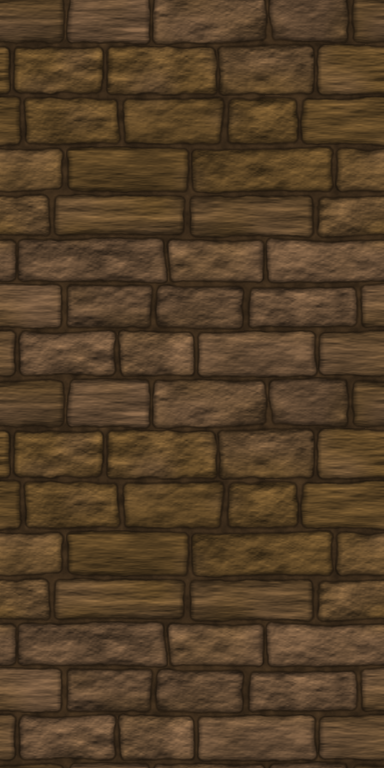
This texture is drawn by a Shadertoy shader. Its source:

```glsl
const float TAU = 6.2831853;
const float TILES_DOWN = 2.0;        // square wall tiles stacked on the canvas
const float COURSES = 8.0;           // brick courses in one tile
const float COURSE_SHIFT = 0.95;     // courses from tile top to first bed joint
const float COURSE_SWAY = 0.0875;    // variation of course height
const float JOINT_JITTER = 0.34;     // variation of brick length
const float JOINT_HALF = 0.0080;     // half width of the mortar
const float CORNER = 0.012;
const float EDGE_WEAR = 0.011;
const float EDGE_SOFT = 0.0035;
const float BEVEL = 0.014;
const float SLOPE_GAIN = 2.6;
const float RELIEF_GAIN = 0.75;
const vec2 LIGHT_STEP = vec2(0.0018, 0.0040);
const vec3 UMBER = vec3(0.375, 0.285, 0.202);
const vec3 OCHRE = vec3(0.350, 0.262, 0.142);
const vec3 MORTAR = vec3(0.225, 0.166, 0.104);
const vec3 CREVICE = vec3(0.140, 0.102, 0.062);

// Bricks per course and position of the first upright joint
const int BRICKS[8] = int[8](4, 4, 3, 3, 3, 4, 4, 4);
const float START[8] = float[8](0.03, 0.06, 0.17, 0.135, 0.045, 0.167, 0.047, 0.175);

float hash(vec2 cell) {
    uvec2 n = uvec2(cell) * uvec2(1597334673u, 3812015801u);
    uint h = (n.x ^ n.y) * 1597334673u;
    h = (h ^ (h >> 15)) * 2246822519u;
    h ^= h >> 13;
    return float(h >> 8) / 16777216.0;
}

// Value noise that wraps after the given number of cells
float noise(vec2 p, vec2 cells) {
    p *= cells;
    vec2 i = floor(p), f = fract(p);
    f = f * f * (3.0 - 2.0 * f);
    vec2 a = mod(i, cells), b = mod(i + 1.0, cells);
    vec2 salt = cells * 7.0;
    return mix(mix(hash(a + salt), hash(vec2(b.x, a.y) + salt), f.x),
               mix(hash(vec2(a.x, b.y) + salt), hash(b + salt), f.x), f.y);
}

float fbm(vec2 p, vec2 cells) {
    float sum = 0.0, weight = 0.53;
    for (int i = 0; i < 4; i++) {
        sum += weight * noise(p, cells);
        cells *= 2.0;
        weight *= 0.5;
    }
    return sum;
}

// Hewn stone surface, from lumpy to streaked
float relief(vec2 p, float streak) {
    return mix(fbm(p, vec2(19.0, 33.0)), fbm(p, vec2(8.0, 47.0)), streak);
}

void mainImage(out vec4 fragColor, in vec2 fragCoord) {
    vec2 uv = fragCoord / iResolution.xy;
    vec2 p = vec2(uv.x, (1.0 - uv.y) * TILES_DOWN);   // y runs downwards

    // Slightly crooked laying
    vec2 w = p + 0.010 * (vec2(noise(p, vec2(9.0, 11.0)), noise(p, vec2(7.0, 10.0))) - 0.5);

    // Course
    float level = w.y * COURSES - COURSE_SHIFT;
    level -= COURSE_SWAY * cos(TAU * (level - 2.3) / COURSES);
    float course = mod(floor(level), COURSES);
    float inCourse = fract(level) - 0.5;
    int row = int(course);

    // Nearest upright joints on both sides
    float left = 1.0, right = 1.0, brick = 0.0;
    for (int i = 0; i < BRICKS[row]; i++) {
        float jitter = i == 0 ? 0.0 : (hash(vec2(i, course + 40.0)) - 0.5) * JOINT_JITTER;
        float joint = START[row] + (float(i) + jitter) / float(BRICKS[row]);
        float past = fract(w.x - joint);
        if (past < left) { left = past; brick = float(i); }
        right = min(right, 1.0 - past);
    }
    vec2 id = vec2(brick, course);

    // Worn rounded brick outline
    float gap = JOINT_HALF * mix(0.75, 1.2, hash(id + 11.0));
    vec2 halfSize = 0.5 * vec2(left + right, 1.0 / COURSES) - gap;
    vec2 q = abs(vec2(0.5 * (left - right), inCourse / COURSES)) - halfSize + CORNER;
    float dist = length(max(q, 0.0)) + min(max(q.x, q.y), 0.0) - CORNER;
    dist += EDGE_WEAR * (fbm(p, vec2(23.0, 25.0)) - 0.5);
    float soft = max(EDGE_SOFT, 1.0 / iResolution.x);
    float face = 1.0 - smoothstep(-soft, soft, dist);

    // Stone lit from above
    float streak = 0.75 * smoothstep(0.3, 0.9, hash(id + 23.0));
    float height = relief(p, streak);
    float slope = relief(p + LIGHT_STEP, streak) - height;
    float light = 1.0 + SLOPE_GAIN * slope + RELIEF_GAIN * (height - 0.5);
    light *= mix(0.74, 1.03, smoothstep(0.0, BEVEL, -dist));
    light *= 1.0 - 0.16 * inCourse;
    light *= mix(0.90, 1.08, hash(id + 31.0));

    float ochre = 0.4 + 0.5 * cos(TAU * (course - 1.5) / COURSES);
    ochre += 0.6 * (hash(id + 5.0) - 0.5) + 0.8 * (noise(p, vec2(10.0, 13.0)) - 0.5);
    vec3 stone = mix(UMBER, OCHRE, clamp(ochre, 0.0, 1.0)) * light;

    // Grainy mortar, darkest against the bricks
    float grain = fbm(p, vec2(41.0, 43.0));
    vec3 mortar = mix(CREVICE, MORTAR, smoothstep(0.0, JOINT_HALF, dist));
    mortar *= 0.65 + 0.7 * grain;

    fragColor = vec4(mix(mortar, stone, face), 1.0);
}
```
